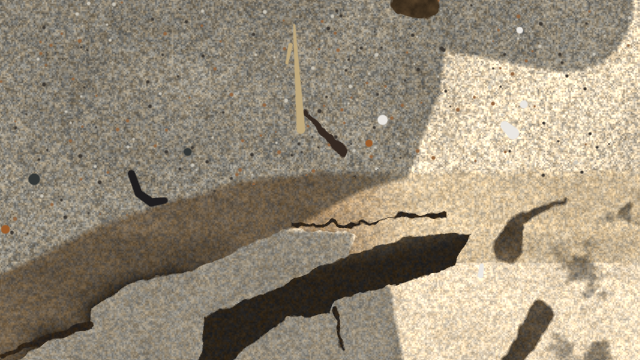
Give the GLSL for this texture, as a Shadertoy shader.

```glsl
// Cracked beach sand with a crumbling ledge, cast shadows, twigs and pebbles.

// Outlines in units of canvas height
const vec2 SUNLIT[12] = vec2[12](
  vec2(1.238, .861), vec2(1.222, .745), vec2(1.169, .606), vec2(1.132, .505),
  vec2(1.01, .474), vec2(.8, .36), vec2(.98, .352), vec2(.97, .28),
  vec2(1.085, .2), vec2(1.137, -.1), vec2(1.9, -.1), vec2(1.9, 1.2));
const vec2 SLAB[12] = vec2[12](
  vec2(.03, -.02), vec2(.14, .06), vec2(.255, .085), vec2(.255, .145),
  vec2(.35, .208), vec2(.53, .25), vec2(.8, .365), vec2(.99, .35),
  vec2(.965, .29), vec2(.76, .2), vec2(.575, .115), vec2(.545, -.02));
const vec2 CHASM[12] = vec2[12](
  vec2(.545, -.02), vec2(.575, .12), vec2(.76, .2), vec2(.965, .29),
  vec2(1.15, .345), vec2(1.31, .352), vec2(1.26, .262), vec2(1.09, .205),
  vec2(.925, .165), vec2(.915, .13), vec2(.8, .12), vec2(.62, -.02));

float hash(vec2 p) {
  vec3 q = fract(p.xyx * .1031);
  q += dot(q, q.yzx + 33.33);
  return fract((q.x + q.y) * q.z);
}

float noise(vec2 p) {
  vec2 i = floor(p), f = fract(p);
  f *= f * (3. - 2. * f);
  return mix(mix(hash(i), hash(i + vec2(1, 0)), f.x),
             mix(hash(i + vec2(0, 1)), hash(i + 1.), f.x), f.y);
}

float fbm(vec2 p) {
  float sum = 0., amp = .5;
  for (int i = 0; i < 4; i++, amp *= .5, p = p * 2.03 + 17.) sum += amp * noise(p);
  return sum;
}

// Tapered line between the points ab.xy and ab.zw
float stroke(vec2 p, vec4 ab, float ra, float rb) {
  vec2 e = ab.zw - ab.xy, w = p - ab.xy;
  float t = clamp(dot(w, e) / dot(e, e), 0., 1.);
  return length(w - e * t) - mix(ra, rb, t);
}

float polygon(vec2 p, vec2 v[12]) {
  float d = 9., side = 1.;
  for (int i = 0; i < 12; i++) {
    vec2 a = v[i], b = v[(i + 11) % 12], e = b - a, w = p - a;
    d = min(d, stroke(p, vec4(a, b), 0., 0.));
    bvec3 c = bvec3(p.y >= a.y, p.y < b.y, e.x * w.y > e.y * w.x);
    if (all(c) || all(not(c))) side = -side;
  }
  return side * d;
}

float disc(vec2 p, float x, float y, float r) { return length(p - vec2(x, y)) - r; }

void paint(inout vec3 col, vec3 ink, float d, float soft) {
  col = mix(col, ink, clamp(.5 - d / soft, 0., 1.));
}

void mainImage(out vec4 fragColor, in vec2 fragCoord) {
  vec2 p = fragCoord / iResolution.y;
  float px = 1.5 / iResolution.y;
  vec2 rough = p + .024 * (vec2(fbm(p * 28.), fbm(p * 28. + 50.)) - .47);

  // Upper sand and the darker face below its ridge
  vec3 col = vec3(.505, .48, .43) * (.86 + .3 * fbm(p * 5.));
  float below = .519 - .283 * pow(max(1. - p.x / .93, 0.), 1.8) - rough.y;
  vec3 face = mix(vec3(.39, .335, .265), vec3(.47, .435, .37), smoothstep(.85, 1.2, p.x));
  paint(col, face * (.82 + .36 * fbm(p * vec2(7, 16))), -below, .018);

  // Lower slabs, with a deep shadow behind the left one
  float slab = polygon(rough, SLAB);
  float gap = exp(-max(slab, 0.) * 32.) * (1. - smoothstep(.45, .68, p.x));
  col *= 1. - .62 * gap * smoothstep(0., .03, below) * smoothstep(0., .12, p.x);
  slab = min(slab, max(.6 - p.x, p.y - .27));
  paint(col, vec3(.535, .505, .45) * (.9 + .2 * fbm(p * 12.)), slab, px);

  // Sunlight cut by the soft cast shadow
  float shade = stroke(p, vec4(1.2, 1.06, 1.57, .99), .19, .19);
  float lit = clamp(.5 - max(polygon(p, SUNLIT), -shade) / .012, 0., 1.);
  col *= mix(vec3(1), vec3(1.67, 1.62, 1.56), lit);

  // Crumbled folds at the lower right
  float folds = fbm(rough * mat2(9, 6, -8, 12));
  float corner = smoothstep(1.4, 1.65, p.x) * (1. - smoothstep(.42, .5, p.y));
  col *= 1.06 - corner * .5 * smoothstep(.52, .7, folds);

  // Chasm, hollows and fine cracks
  float rise = smoothstep(.03, .14, p.y - .22 * p.x);
  vec3 depth = mix(vec3(.16, .135, .105), vec3(.36, .32, .26), rise);
  paint(col, depth, polygon(rough, CHASM), px);
  float hollow = stroke(rough, vec4(1.41, .31, 1.43, .37), .042, .03);
  hollow = min(hollow, stroke(rough, vec4(1.43, .385, 1.575, .447), .018, .003));
  hollow = min(hollow, stroke(rough, vec4(1.42, -.02, 1.5, .13), .025, .035));
  paint(col, vec3(.36, .31, .245) * (.6 + .7 * folds), hollow, .008);
  float fissure = .363 + .027 * smoothstep(.95, 1.15, p.x) + .022 * noise(p.xx * 26.);
  float crack = max(abs(rough.y - fissure) - .009 * noise(p.xx * 35.), abs(p.x - 1.025) - .215);
  crack = min(crack, stroke(rough, vec4(.93, .14, .95, .035), .007, .003));
  crack = min(crack, stroke(rough, vec4(0, .01, .25, .1), .006, .012));
  paint(col, vec3(.17, .135, .1), crack, px);

  // Sand grains, coarser above the ridge
  float coarse = 1. - smoothstep(-.02, .02, below);
  float grain = noise(p * 240.) + .8 * noise(p * 115.) - .9;
  col *= 1. + mix(.27, .42, coarse) * grain;
  col += (noise(p * 150.) - .5) * vec3(.07, .015, -.06);

  // Scattered pebbles, densest by the reed
  for (int k = 0; k < 9; k++) {
    vec2 cell = floor(p / .03) + vec2(k % 3 - 1, k / 3 - 1);
    vec2 at = (cell + vec2(hash(cell), hash(cell + 3.))) * .03;
    float tone = hash(cell + 31.), size = .002 + .0035 * hash(cell + 13.);
    vec3 ink = tone < .4 ? vec3(.24, .22, .2) : tone < .7 ? vec3(.58, .4, .25) : vec3(.8, .78, .73);
    float chance = .14 + .3 * exp(-4. * distance(at, vec2(.92, .63)));
    if (hash(cell + 7.) < chance * coarse) paint(col, ink, distance(p, at) - size, px);
  }

  // Shells and larger stones
  float shell = stroke(p, vec4(1.402, .652, 1.425, .63), .012, .017);
  shell = min(shell, min(disc(p, 1.063, .667, .014), disc(p, 1.444, .916, .009)));
  shell = min(shell, disc(p, 1.455, .71, .011));
  shell = min(shell, stroke(p, vec4(1.335, .235, 1.338, .262), .008, .006));
  paint(col, vec3(.92, .91, .89), shell, px);
  paint(col, vec3(.62, .36, .16), min(disc(p, 1.025, .602, .01), disc(p, .015, .363, .012)), px);
  paint(col, vec3(.2, .22, .22), min(disc(p, .095, .502, .016), disc(p, .521, .578, .011)), px);
  float rock = stroke(rough, vec4(1.11, .987, 1.185, .985), .025, .035);
  paint(col, vec3(.26, .2, .13) * (.6 + fbm(p * 40.)), rock, px);

  // Twigs and the split reed
  float twig = stroke(p, vec4(.365, .518, .385, .463), .01, .011);
  twig = min(twig, stroke(p, vec4(.385, .463, .42, .438), .011, .012));
  twig = min(twig, stroke(p, vec4(.42, .438, .457, .443), .012, .009));
  paint(col, vec3(.12, .115, .12), twig, px);
  float root = stroke(rough, vec4(.85, .69, .955, .575), .006, .015);
  paint(col, vec3(.21, .165, .135), root, px);
  float reed = stroke(p, vec4(.817, .93, .836, .64), .003, .012);
  reed = min(reed, stroke(p, vec4(.807, .875, .797, .825), .006, .004));
  paint(col, vec3(.76, .67, .49), reed, px);

  fragColor = vec4(clamp(col, 0., 1.), 1);
}
```
